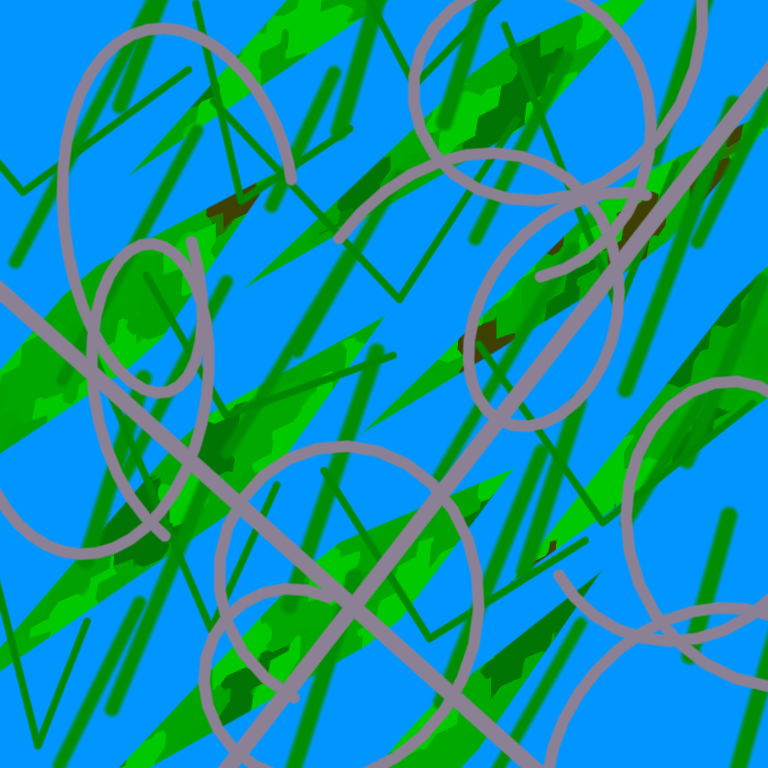
Reproduce this pattern procedurally as a WebGL 1 fragment shader.

```glsl
precision highp float;
// Tangle of slanted faceted leaves, soft green stalks, thin zigzags and grey looping lines on blue.
uniform vec2 u_resolution;

const vec3 SKY = vec3(0.005, 0.59, 1.0);
const vec3 LEAF = vec3(0.0, 0.645, 0.0);
const vec3 LEAF_LIGHT = vec3(0.0, 0.79, 0.0);
const vec3 LEAF_DARK = vec3(0.0, 0.46, 0.01);
const vec3 BARK = vec3(0.24, 0.25, 0.0);
const vec3 STALK = vec3(0.0, 0.55, 0.01);
const vec3 WIRE = vec3(0.55, 0.505, 0.58);
const float TAU = 6.2831853;

float hash(vec2 p) {
  return fract(sin(dot(p, vec2(127.1, 311.7))) * 43758.545);
}

vec2 hash2(vec2 p) {
  return vec2(hash(p), hash(p + 17.3));
}

vec2 direction(float angle) {
  return vec2(cos(angle), sin(angle));
}

// Coordinates of p along and across an axis.
vec2 toAxis(vec2 p, vec2 axis) {
  return vec2(dot(p, axis), dot(p, vec2(-axis.y, axis.x)));
}

// Evenly spread points from a low-discrepancy sequence.
vec2 scatter(float i, vec2 start) {
  return fract(start + i * vec2(0.7549, 0.5698));
}

float segment(vec2 p, vec2 a, vec2 b) {
  vec2 ab = b - a;
  return length(p - a - ab * clamp(dot(p - a, ab) / dot(ab, ab), 0.0, 1.0));
}

float cover(float dist, float blur) {
  return 1.0 - smoothstep(-blur, blur, dist);
}

// Spindle with straight tapered ends, centred on the origin.
float spindle(vec2 q, float halfLength, float halfWidth) {
  float t = q.x / halfLength;
  float taper = min(min((t + 1.0) * 0.85, (1.0 - t) * 1.5), 1.0);
  return abs(q.y) - halfWidth * taper;
}

// Drifting elliptical loop, traced as a polyline.
float swirl(vec2 p, vec2 radii, vec2 drift, float tilt, float start, float turns) {
  const int STEPS = 40;
  vec2 axis = direction(tilt);
  vec2 last = vec2(0.0);
  float dist = 9.0;
  for (int k = 0; k <= STEPS; k++) {
    float t = float(k) / float(STEPS);
    vec2 e = radii * direction(start + t * turns * TAU) * (0.8 + 0.4 * t);
    vec2 point = e.x * axis + e.y * vec2(-axis.y, axis.x) + drift * (t - 0.5);
    if (k > 0) dist = min(dist, segment(p, last, point));
    last = point;
  }
  return dist;
}

vec3 facetColour(vec2 id) {
  float h = hash(id + 5.7);
  vec3 c = LEAF * (0.97 + 0.06 * hash(id + 2.1));
  c = mix(c, LEAF_LIGHT, step(0.74, h));
  c = mix(c, LEAF_DARK, step(h, 0.17));
  return mix(c, BARK, step(h, 0.05));
}

// Angular cells with saw-toothed borders.
vec3 facets(vec2 q, float blur) {
  q += 0.55 * abs(fract(q.yx * vec2(1.3, 1.7)) - 0.5);
  vec2 base = floor(q), nearId = base, nextId = base;
  float near = 9.0, next = 9.0;
  for (int y = -1; y <= 1; y++) {
    for (int x = -1; x <= 1; x++) {
      vec2 id = base + vec2(float(x), float(y));
      vec2 d = abs(id + hash2(id) - q);
      float dist = d.x + d.y;
      if (dist < near) {
        next = near; nextId = nearId;
        near = dist; nearId = id;
      } else if (dist < next) {
        next = dist; nextId = id;
      }
    }
  }
  float inside = 0.5 + 0.5 * smoothstep(0.0, blur, next - near);
  return mix(facetColour(nextId), facetColour(nearId), inside);
}

void main() {
  float side = min(u_resolution.x, u_resolution.y);
  vec2 p = gl_FragCoord.xy / side;
  float soft = max(0.0018, 0.8 / side);
  vec3 colour = SKY;

  // Leaves in staggered diagonal rows
  float leaf = 9.0;
  for (int i = 0; i < 8; i++) {
    float n = float(i);
    vec2 h = hash2(vec2(n, 3.0));
    vec2 axis = direction(0.73);
    float along = 0.705 + 0.32 * (2.0 * mod(n, 2.0) - 1.0) + 0.1 * (h.x - 0.5);
    float across = 0.045 + (n - 3.5) * 0.118;
    vec2 centre = along * axis + across * vec2(-axis.y, axis.x);
    vec2 q = toAxis(p - centre, direction(0.73 + 0.2 * (h.y - 0.5)));
    leaf = min(leaf, spindle(q, 0.34 + 0.08 * h.y, 0.04 + 0.034 * h.x));
  }
  vec2 grain = toAxis(p, direction(0.95)) * vec2(12.0, 23.0);
  colour = mix(colour, facets(grain, 0.05), cover(leaf, soft));

  // Soft steep stalks and sharper zigzags
  float stalk = 9.0, zigzag = 9.0;
  for (int i = 0; i < 26; i++) {
    float n = float(i);
    vec2 h = hash2(vec2(n, 11.0));
    vec2 reach = direction(1.14 + 0.32 * (h.x - 0.5)) * (0.09 + 0.11 * h.y);
    vec2 c = scatter(n, vec2(0.11, 0.83));
    stalk = min(stalk, segment(p, c - reach, c + reach) - 0.007 - 0.004 * h.x);
  }
  for (int i = 0; i < 10; i++) {
    float n = float(i);
    vec2 h = hash2(vec2(n, 29.0));
    vec2 corner = scatter(n, vec2(0.52, 0.61));
    vec2 a = corner + direction(0.3 + 0.9 * h.x) * (0.15 + 0.25 * h.y);
    vec2 b = corner + direction(1.7 + 1.2 * h.y) * (0.2 + 0.2 * h.x);
    zigzag = min(zigzag, min(segment(p, corner, a), segment(p, corner, b)));
  }
  colour = mix(colour, STALK, cover(stalk, 0.0045));
  colour = mix(colour, STALK * 0.96, cover(zigzag - 0.0048, soft));

  // Grey loops and two long crossing bars
  float wire = 9.0;
  for (int i = 0; i < 7; i++) {
    float n = float(i);
    vec2 h = hash2(vec2(n, 41.0)), g = hash2(vec2(n, 57.0));
    vec2 radii = vec2(0.11, 0.16) + vec2(0.06, 0.07) * h;
    vec2 drift = direction(TAU * g.x) * 0.22;
    vec2 q = p - scatter(n, vec2(0.18, 0.47));
    wire = min(wire, swirl(q, radii, drift, 1.6 * (h.y - 0.5), TAU * g.y, 1.05 + 0.4 * h.x) - 0.0075);
  }
  for (int i = 0; i < 2; i++) {
    vec2 reach = direction(mix(-0.73, 0.91, float(i)));
    vec2 crossing = vec2(0.46, 0.21);
    wire = min(wire, segment(p, crossing - reach, crossing + reach) - 0.0105);
  }
  colour = mix(colour, WIRE, cover(wire, soft));

  gl_FragColor = vec4(colour, 1.0);
}
```
